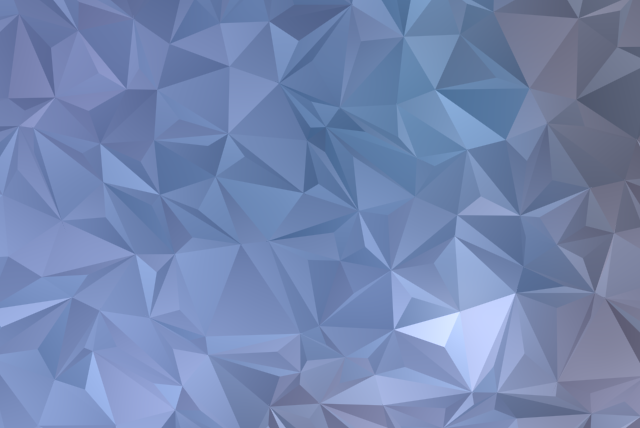
This background is drawn by a Shadertoy shader. Its source:

```glsl
#define CELLS 7.5          // grid cells per canvas height
#define JITTER 0.86        // vertex displacement, below 1
#define SPLIT_CHANCE 0.45  // share of triangles divided in three
#define FACET_TONE 0.13    // brightness spread between facets
#define FACET_RAMP 0.05    // brightness slope inside a facet
#define STEEL vec3(0.345, 0.45, 0.62)
#define SKY vec3(0.53, 0.61, 0.815)
#define SLATE vec3(0.405, 0.415, 0.495)
#define MIST vec3(0.49, 0.51, 0.635)
#define PALE vec3(0.78, 0.82, 0.95)

vec2 hash2(vec2 p) {
    vec3 q = fract(p.xyx * vec3(0.1031, 0.1030, 0.0973));
    q += dot(q, q.yzx + 33.33);
    return fract((q.xx + q.yz) * q.zy);
}

float gradientDot(vec2 cell, vec2 offset, vec2 f) {
    float angle = 6.2832 * hash2(cell + offset + 57.0).x;
    return dot(vec2(cos(angle), sin(angle)), f - offset);
}

float gradientNoise(vec2 p) {
    vec2 i = floor(p), f = fract(p);
    vec2 u = f * f * f * (f * (f * 6.0 - 15.0) + 10.0);
    float bottom = mix(gradientDot(i, vec2(0, 0), f), gradientDot(i, vec2(1, 0), f), u.x);
    float top = mix(gradientDot(i, vec2(0, 1), f), gradientDot(i, vec2(1, 1), f), u.x);
    return mix(bottom, top, u.y);
}

float glow(vec2 uv, vec2 center, vec2 radius) {
    vec2 d = (uv - center) / radius;
    return exp(-dot(d, d));
}

float highlight(vec2 uv) {
    return glow(uv, vec2(0.72, 0.28), vec2(0.065, 0.09));
}

// Smooth colour field underneath the facets
vec3 colorField(vec2 uv) {
    float broad = gradientNoise(uv * vec2(4.5, 3.0) + 3.7);
    float fine = gradientNoise(uv * vec2(9.0, 6.0) + 11.3);

    float light = 0.46 + 0.55 * (0.5 - uv.y) + 0.35 * broad + 0.25 * fine;
    light += 0.40 * glow(uv, vec2(0.04, 0.46), vec2(0.11, 0.15));
    light += 0.30 * glow(uv, vec2(0.25, 0.10), vec2(0.13, 0.15));
    light += 0.25 * glow(uv, vec2(0.60, 0.27), vec2(0.14, 0.13));
    light -= 0.30 * glow(uv, vec2(0.52, 0.58), vec2(0.13, 0.18));
    vec3 color = mix(STEEL, SKY, clamp(light, -0.1, 1.1));

    // Violet in the upper left, teal right of the top centre
    color += vec3(0.035, -0.01, 0.0) * glow(uv, vec2(0.08, 0.88), vec2(0.25, 0.30));
    color += vec3(-0.03, 0.025, 0.0) * glow(uv, vec2(0.67, 0.85), vec2(0.12, 0.30));
    color = mix(color, vec3(0.34, 0.39, 0.55), 0.6 * glow(uv, vec2(0.53, 0.94), vec2(0.11, 0.08)));

    // Warm grey along the right side and the lower edge
    float grey = smoothstep(0.64, 0.90, uv.x + 0.22 * broad - 0.07 * uv.y);
    grey = max(grey, 0.85 * glow(uv, vec2(0.52, 0.02), vec2(0.17, 0.13)));
    vec3 greyColor = mix(SLATE, MIST, smoothstep(0.10, 0.65, 0.75 - uv.y) * (0.75 + 0.8 * fine));
    color = mix(color, greyColor, 0.95 * grey);

    return mix(color, PALE, 0.6 * highlight(uv));
}

float edgeDistance(vec2 p, vec2 a, vec2 b) {
    vec2 e = b - a;
    return (e.x * (p.y - a.y) - e.y * (p.x - a.x)) / max(length(e), 1e-4);
}

// Positive inside a counter-clockwise triangle
float triangleDistance(vec2 p, vec2 a, vec2 b, vec2 c) {
    return min(edgeDistance(p, a, b), min(edgeDistance(p, b, c), edgeDistance(p, c, a)));
}

float area(vec2 a, vec2 b, vec2 c) {
    return (b.x - a.x) * (c.y - a.y) - (b.y - a.y) * (c.x - a.x);
}

// Adds one shaded facet, weighted by its pixel coverage
void addFacet(vec2 p, vec2 a, vec2 b, vec2 c, float pixel, inout vec4 sum) {
    float coverage = clamp(triangleDistance(p, a, b, c) / pixel + 0.5, 0.0, 1.0);
    if (coverage <= 0.0) return;
    vec2 middle = (a + b + c) / 3.0;
    vec2 toUv = vec2(iResolution.y / iResolution.x, 1.0) / CELLS;
    vec2 uv = middle * toUv;
    vec2 rnd = hash2(middle * 37.0 + 5.0);
    vec3 color = mix(colorField(uv), colorField(p * toUv), 0.35);

    float contrast = mix(1.2, 0.8, uv.y) + 1.3 * highlight(uv);
    float angle = 6.2832 * rnd.y;
    float tone = FACET_TONE * (rnd.x - 0.5) + 0.08 * pow(rnd.x, 10.0);
    tone += FACET_RAMP * dot(p - middle, vec2(cos(angle), sin(angle)));
    color += contrast * tone * vec3(0.95, 0.98, 1.05);
    color += (rnd.y - 0.5) * vec3(0.03, -0.01, -0.02);
    sum += coverage * vec4(color, 1.0);
}

// Draws a triangle whole or fanned around an inner point
void addTriangle(vec2 p, vec2 a, vec2 b, vec2 c, float pixel, inout vec4 sum) {
    if (triangleDistance(p, a, b, c) < -pixel) return;
    vec2 seed = (a + b + c) * 19.0;
    if (hash2(seed).x > SPLIT_CHANCE) {
        addFacet(p, a, b, c, pixel, sum);
        return;
    }
    vec3 weight = vec3(hash2(seed + 7.1), hash2(seed + 3.3).x) + 0.2;
    vec2 inner = (a * weight.x + b * weight.y + c * weight.z) / dot(weight, vec3(1.0));
    addFacet(p, a, b, inner, pixel, sum);
    addFacet(p, b, c, inner, pixel, sum);
    addFacet(p, c, a, inner, pixel, sum);
}

vec2 gridPoint(vec2 cell) { return cell + JITTER * (hash2(cell + 21.0) - 0.5); }

void mainImage(out vec4 fragColor, in vec2 fragCoord) {
    vec2 p = fragCoord / iResolution.y * CELLS;
    float pixel = 1.2 * CELLS / iResolution.y;
    vec4 sum = vec4(0.0);
    for (int i = 0; i < 9; i++) {
        vec2 cell = floor(p) + vec2(i % 3 - 1, i / 3 - 1);
        vec2 a = gridPoint(cell), b = gridPoint(cell + vec2(1, 0));
        vec2 c = gridPoint(cell + vec2(1, 1)), d = gridPoint(cell + vec2(0, 1));
        // Cut along the diagonal that leaves the fuller triangles
        bool rising = min(area(a, b, c), area(a, c, d)) > min(area(a, b, d), area(b, c, d));
        addTriangle(p, a, b, rising ? c : d, pixel, sum);
        addTriangle(p, rising ? a : b, c, d, pixel, sum);
    }
    fragColor = vec4(sum.rgb / max(sum.a, 1e-3), 1.0);
}
```
